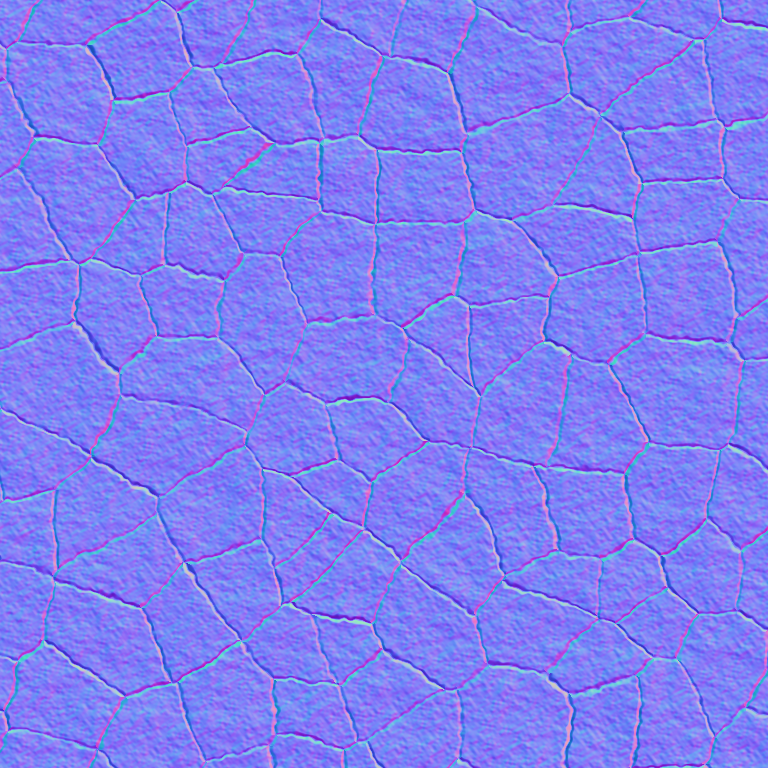
Write a WebGL 2 fragment shader that draws this texture map.

```glsl
#version 300 es
precision highp float;
// Tangent-space normal map of rough stone split by thin irregular cracks.

uniform vec2 u_resolution;
out vec4 fragColor;

const float CELL_DENSITY = 9.6;
const float CELL_JITTER = 0.95;
const float CRACK_WIDTH = 0.0052;
const float CRACK_SLOPE = 1.25;
const float GRAIN_SLOPE = 0.042;
const vec3 ENCODE_SCALE = vec3(0.5, 0.5, 0.472);

float hash(vec2 p) {
    vec3 q = fract(p.xyx * vec3(0.1031, 0.1030, 0.0973));
    q += dot(q, q.yzx + 33.33);
    return fract((q.x + q.y) * q.z);
}

vec2 hash2(vec2 p) {
    return vec2(hash(p + 17.3), hash(p + 71.9));
}

float valueNoise(vec2 p) {
    vec2 cell = floor(p);
    vec2 f = fract(p);
    vec2 u = f * f * (3.0 - 2.0 * f);
    float low = mix(hash(cell), hash(cell + vec2(1, 0)), u.x);
    float high = mix(hash(cell + vec2(0, 1)), hash(cell + vec2(1, 1)), u.x);
    return mix(low, high, u.y);
}

vec2 noiseOffset(vec2 p, float frequency) {
    vec2 q = p * frequency;
    return vec2(valueNoise(q + 5.2), valueNoise(q + 48.7)) - 0.5;
}

// Grain height: each finer octave is steeper than the last.
float grainHeight(vec2 p) {
    float height = 0.0;
    float frequency = 15.0;
    float slope = GRAIN_SLOPE;
    mat2 turn = mat2(0.8, 0.6, -0.6, 0.8);
    vec2 q = p * vec2(0.95, 1.1);
    for (int octave = 0; octave < 5; octave++) {
        height += valueNoise(q * frequency + 9.0) * slope / frequency;
        q = turn * q;
        frequency *= 2.0;
        slope *= 1.58;
    }
    return height;
}

vec2 grainGradient(vec2 p, float stepSize) {
    vec2 e = vec2(stepSize, 0.0);
    return vec2(grainHeight(p + e.xy) - grainHeight(p - e.xy),
                grainHeight(p + e.yx) - grainHeight(p - e.yx)) / (2.0 * stepSize);
}

vec2 seedOffset(vec2 cell, float jitter) {
    return 0.5 + jitter * (hash2(cell) - 0.5);
}

// Nearest cell border: x = distance, yz = direction to it, w = random per border.
vec4 cellBorder(vec2 p, float jitter) {
    vec2 base = floor(p);
    vec2 home = base;
    vec2 toHome = vec2(0.0);
    float nearest = 1e3;
    for (int y = -1; y <= 1; y++) {
        for (int x = -1; x <= 1; x++) {
            vec2 cell = base + vec2(x, y);
            vec2 toSeed = cell + seedOffset(cell, jitter) - p;
            float d = dot(toSeed, toSeed);
            if (d < nearest) {
                nearest = d;
                home = cell;
                toHome = toSeed;
            }
        }
    }
    vec4 border = vec4(1e3, 0.0, 0.0, 0.0);
    for (int y = -2; y <= 2; y++) {
        for (int x = -2; x <= 2; x++) {
            if (x == 0 && y == 0) continue;
            vec2 cell = home + vec2(x, y);
            vec2 toSeed = cell + seedOffset(cell, jitter) - p;
            vec2 direction = normalize(toSeed - toHome);
            float d = dot(0.5 * (toSeed + toHome), direction);
            if (d < border.x) border = vec4(d, direction, hash(home + cell + 3.7));
        }
    }
    return border;
}

// Groove walls lean towards the crack and flatten at its floor.
vec2 crackTilt(vec2 p, float density, float width) {
    vec4 border = cellBorder(p * density, CELL_JITTER);
    float d = border.x / density;
    float wall = smoothstep(0.0, 0.25 * width, d) * (1.0 - smoothstep(0.35 * width, width, d));
    float wear = 0.5 + valueNoise(p * 130.0);
    return border.yz * wall * wear * mix(0.5, 1.0, border.w);
}

void main() {
    vec2 p = gl_FragCoord.xy / min(u_resolution.x, u_resolution.y);

    // Bend the borders broadly, then roughen them finely.
    vec2 warped = p + 0.03 * noiseOffset(p, 9.0) + 0.006 * noiseOffset(p, 38.0)
                    + 0.0042 * noiseOffset(p, 130.0);

    vec2 tilt = CRACK_SLOPE * crackTilt(warped, CELL_DENSITY, CRACK_WIDTH);
    tilt -= grainGradient(p, 0.001);

    vec3 normal = normalize(vec3(tilt, 1.0));
    fragColor = vec4(0.5 + ENCODE_SCALE * normal, 1.0);
}
```
